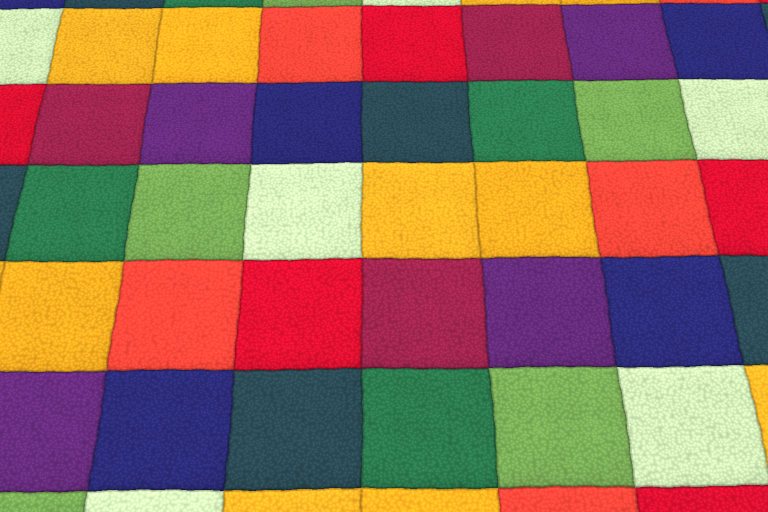
Reproduce this pattern procedurally as a WebGL 2 fragment shader.

```glsl
#version 300 es
precision highp float;
// Tufted rug of coloured squares, seen in perspective, with carved seams and woolly pile.

uniform vec2 u_resolution;
out vec4 fragColor;

#define CENTER_X -0.043    // upright column line, in canvas heights from the middle
#define FAR_WIDTH 0.1934   // tile width at the top edge
#define SPREAD 0.0775      // growth of tile width toward the viewer
#define ROW_STEP 0.2821    // perspective depth of one row
#define ROW_START 5.1456   // inverse width at the first full row
#define TILT 0.008         // slope of the rows
#define ROW_SHIFT 4.0      // colour steps from one row to the next
#define SEAM_WIDTH 0.021   // half width of a seam, in tiles
#define SEAM_DEPTH 0.34    // darkness of a seam
#define PILE_SCALE 36.0    // tufts across a tile
#define PILE_DEPTH 0.20    // contrast of the tufts
#define TILE_VARIATION 0.05

const int COLOR_COUNT = 11;
const vec3 WOOL[COLOR_COUNT] = vec3[COLOR_COUNT](
    vec3(0.99, 0.28, 0.23),  // coral
    vec3(0.88, 0.06, 0.19),  // red
    vec3(0.62, 0.14, 0.30),  // maroon
    vec3(0.40, 0.17, 0.49),  // purple
    vec3(0.17, 0.17, 0.48),  // navy
    vec3(0.17, 0.30, 0.34),  // slate
    vec3(0.17, 0.49, 0.31),  // green
    vec3(0.48, 0.68, 0.34),  // leaf
    vec3(0.84, 0.94, 0.73),  // pale mint
    vec3(0.99, 0.72, 0.15),  // yellow
    vec3(0.99, 0.70, 0.13)); // amber

vec2 hash2(vec2 p) {
    vec3 q = fract(p.xyx * vec3(0.1031, 0.1030, 0.0973));
    q += dot(q, q.yzx + 33.33);
    return fract((q.xx + q.yz) * q.zy);
}

// Distance to the nearest tuft centre
float cellular(vec2 p) {
    vec2 cell = floor(p), f = fract(p);
    float nearest = 2.0;
    for (int y = -1; y <= 1; y++) {
        for (int x = -1; x <= 1; x++) {
            vec2 o = vec2(x, y);
            vec2 d = o + hash2(cell + o) - f;
            nearest = min(nearest, dot(d, d));
        }
    }
    return sqrt(nearest);
}

// Canvas point (height 1, x from the middle) to column and row on the rug
vec2 rugCoords(vec2 p) {
    float x = p.x - CENTER_X;
    float down = 1.0 - p.y + TILT * x;
    float width = FAR_WIDTH + SPREAD * down;
    float row = (ROW_START - 1.0 / width) / ROW_STEP;
    row -= 0.02 * sin(row * 2.0944);
    return vec2(x / width, row);
}

vec3 rug(vec2 p) {
    vec2 uv = rugCoords(p);

    // Hand-cut edges wander a little
    vec2 cut = uv + 0.006 * sin(uv.yx * vec2(5.3, 4.1) + vec2(0.0, 1.7))
                  + 0.003 * sin(uv.yx * vec2(31.0, 27.0) + uv.xy * 9.0);
    vec2 tile = floor(cut);
    vec2 local = cut - tile;
    int index = int(mod(tile.x + 1.0 + ROW_SHIFT * tile.y, float(COLOR_COUNT)));
    vec3 color = WOOL[index];

    // Pile: tufts, soft brushed patches and faint upright streaks
    float tuft = cellular(uv * PILE_SCALE + 200.0);
    float patches = sin(uv.x * 7.0 + 2.0 * sin(uv.y * 5.0))
                  * sin(uv.y * 9.0 + 2.0 * sin(uv.x * 4.0));
    float streaks = sin(uv.x * 73.0 + sin(uv.y * 6.0)) * sin(uv.x * 41.0);
    float shade = 1.0 + PILE_DEPTH * (0.48 - tuft) + 0.02 * patches + 0.012 * streaks;
    shade += TILE_VARIATION * (hash2(tile + 50.0).x - 0.5);

    // Rounded shoulders: lit far edge, shadowed near and right edges
    shade += 0.06 * exp(-local.y * 22.0);
    shade -= 0.13 * exp((local.y - 1.0) * 18.0);
    shade -= 0.07 * exp((local.x - 1.0) * 24.0);

    // Carved seams, deeper across the rug than along it
    vec2 edge = 0.5 - abs(local - 0.5);
    vec2 groove = 1.0 - smoothstep(vec2(0.0), vec2(SEAM_WIDTH), edge);
    shade *= 1.0 - SEAM_DEPTH * max(groove.x * 0.8, groove.y);

    // Pale fibre tips catch the light
    color = color * shade + 0.04 * smoothstep(0.35, 0.05, tuft);
    return clamp(color, 0.0, 1.0);
}

void main() {
    // Four samples per pixel smooth every edge
    vec3 sum = vec3(0.0);
    for (int i = 0; i < 4; i++) {
        vec2 offset = vec2(i & 1, i >> 1) * 0.5 - 0.25;
        vec2 frag = gl_FragCoord.xy + offset;
        vec2 p = vec2(frag.x - 0.5 * u_resolution.x, frag.y) / u_resolution.y;
        sum += rug(p);
    }
    fragColor = vec4(sum * 0.25, 1.0);
}
```
